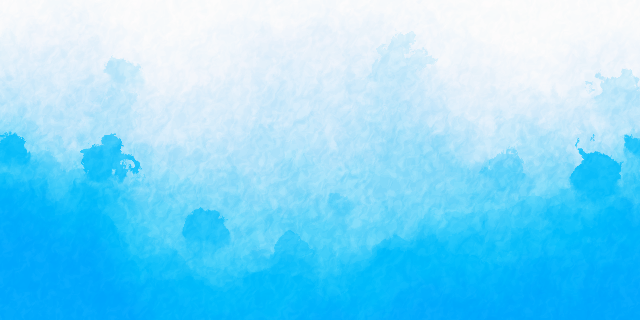
A Shadertoy shader for this background:

```glsl
const vec3 PAPER = vec3(0.982, 0.984, 0.986);
const vec3 MIST = vec3(0.910, 0.948, 0.982);
const vec3 PALE = vec3(0.770, 0.905, 0.980);
const vec3 SKY = vec3(0.540, 0.860, 0.975);
const vec3 AZURE = vec3(0.260, 0.810, 0.975);
const vec3 CERULEAN = vec3(0.010, 0.740, 0.980);
const vec3 DEEP = vec3(0.000, 0.665, 0.985);

const int KNOTS = 9;
const int BLOOMS = 12;
const int RIMS = 3;

float hash(vec2 cell) {
    vec3 q = fract(vec3(cell.xyx) * 0.1031);
    q += dot(q, q.yzx + 33.33);
    return fract((q.x + q.y) * q.z);
}

float valueNoise(vec2 p) {
    vec2 cell = floor(p);
    vec2 f = fract(p);
    f = f * f * (3.0 - 2.0 * f);
    float low = mix(hash(cell), hash(cell + vec2(1.0, 0.0)), f.x);
    float high = mix(hash(cell + vec2(0.0, 1.0)), hash(cell + 1.0), f.x);
    return mix(low, high, f.y);
}

// Fractal noise centred on zero
float fbm(vec2 p) {
    float sum = 0.0;
    float amplitude = 0.5;
    for (int i = 0; i < 6; i++) {
        sum += amplitude * (valueNoise(p) - 0.5);
        p = mat2(1.6, 1.2, -1.2, 1.6) * p + 17.3;
        amplitude *= 0.56;
    }
    return sum;
}

// Smooth height profile through knots spread over the width
float profile(float x, float heights[KNOTS]) {
    float s = clamp(x, 0.0, 0.9999) * float(KNOTS - 1);
    int i = int(s);
    return mix(heights[i], heights[i + 1], smoothstep(0.0, 1.0, fract(s)));
}

// Pigment coverage below a ragged edge: a soft fade plus staggered crisp rims
float wash(vec2 p, float height, float softness, float crispness, float seed) {
    float depth = height - p.y + 0.22 * fbm(p * 6.0 + seed);
    float fade = smoothstep(-softness, softness, depth);
    float rims = 0.0;
    for (int i = 0; i < RIMS; i++) {
        float shift = softness * 0.7 * float(i - 1);
        float ragged = depth + shift + 0.16 * fbm(p * 9.0 + seed + 13.0 * float(i));
        rims += smoothstep(-0.002, 0.004, ragged) / float(RIMS);
    }
    return mix(fade, rims, crispness);
}

// Ragged stain, crisp on top and dissolving downwards
float bloom(vec2 p, vec2 centre, float radius, float seed) {
    vec2 q = p - centre;
    float ragged = 1.5 * fbm(p * 11.0 + seed) + 1.3 * fbm(p * 26.0 + seed);
    float depth = radius * (1.0 + ragged) - length(q * vec2(1.0, 0.9));
    float softness = mix(0.004, radius * 0.8, smoothstep(0.1, -1.0, q.y / radius));
    return smoothstep(-softness, softness, depth);
}

// Small slanted brush flecks, flattened into patches
float flecks(vec2 p, float scale) {
    vec2 q = mat2(0.88, 0.47, -0.47, 0.88) * p * scale;
    q += 2.0 * vec2(valueNoise(q * 0.7), valueNoise(q * 0.7 + 31.0));
    float n = valueNoise(q * vec2(1.4, 0.8));
    return smoothstep(0.35, 0.40, n) + smoothstep(0.62, 0.67, n) - 1.0;
}

void mainImage(out vec4 fragColor, in vec2 fragCoord) {
    vec2 uv = fragCoord / iResolution.xy;
    vec2 p = vec2(uv.x * 2.0, uv.y);

    // Edge heights of the washes, palest first
    float mistTop = profile(uv.x, float[KNOTS](0.82, 0.93, 0.79, 0.86, 0.95, 0.90, 0.80, 0.76, 0.80));
    float paleTop = profile(uv.x, float[KNOTS](0.77, 0.78, 0.62, 0.65, 0.70, 0.74, 0.61, 0.60, 0.65));
    float skyTop = profile(uv.x, float[KNOTS](0.57, 0.54, 0.48, 0.48, 0.53, 0.59, 0.54, 0.53, 0.57));
    float azureTop = profile(uv.x, float[KNOTS](0.54, 0.48, 0.32, 0.27, 0.26, 0.32, 0.38, 0.43, 0.46));
    float ceruleanTop = profile(uv.x, float[KNOTS](0.49, 0.39, 0.18, 0.14, 0.13, 0.23, 0.25, 0.32, 0.38));
    float deepTop = profile(uv.x, float[KNOTS](0.37, 0.29, 0.00, -0.02, -0.02, 0.06, 0.09, 0.15, 0.26));

    // Small displacement that roughens every transition
    vec2 grain = vec2(flecks(p, 42.0), flecks(p + 5.0, 36.0));
    vec2 g = p + 0.013 * grain;
    vec2 e = p + 0.004 * grain;

    // Layered washes
    vec3 color = PAPER;
    color = mix(color, MIST, 0.25 * wash(e, mistTop + 0.10, 0.12, 0.40, 71.0));
    color = mix(color, MIST, wash(e, mistTop, 0.10, 0.50, 3.0));
    color = mix(color, PALE, wash(g, paleTop, 0.13, 0.30, 11.0));
    color = mix(color, SKY, wash(g, skyTop, 0.13, 0.28, 23.0));
    color = mix(color, AZURE, wash(g, azureTop, 0.13, 0.28, 37.0));
    color = mix(color, CERULEAN, wash(e, ceruleanTop, 0.07, 0.55, 41.0));
    color = mix(color, DEEP, wash(g, deepTop, 0.13, 0.20, 59.0));

    // Stains: centre, radius, strength
    vec4 stains[BLOOMS] = vec4[BLOOMS](
        vec4(0.325, 0.465, 0.075, 0.85), vec4(0.05, 0.53, 0.055, 0.85),
        vec4(1.855, 0.455, 0.065, 0.85), vec4(1.99, 0.54, 0.038, 0.80),
        vec4(0.64, 0.285, 0.065, 0.65), vec4(1.06, 0.37, 0.032, 0.25),
        vec4(0.91, 0.21, 0.055, 0.50), vec4(1.59, 0.47, 0.070, 0.28),
        vec4(0.378, 0.78, 0.048, 0.45), vec4(1.925, 0.70, 0.065, 0.50),
        vec4(0.34, 0.61, 0.090, 0.30), vec4(1.25, 0.78, 0.080, 0.30));
    for (int i = 0; i < BLOOMS; i++) {
        vec4 stain = stains[i];
        vec3 pigment = mix(CERULEAN, mix(SKY, PALE, 0.35), step(0.6, stain.y));
        float cover = bloom(e, stain.xy, stain.z, float(i) * 7.0);
        color = mix(color, pigment, cover * stain.w);
    }

    // Paper tooth, strongest in the middle tones
    float tint = 1.0 - color.r;
    float tooth = 0.6 * flecks(p, 40.0) + 0.6 * flecks(p + 9.0, 80.0) + fbm(p * 9.0);
    color += tooth * vec3(0.052, 0.019, 0.004) * (0.15 + 2.6 * tint * (1.15 - tint));

    fragColor = vec4(clamp(color, 0.0, 1.0), 1.0);
}
```
